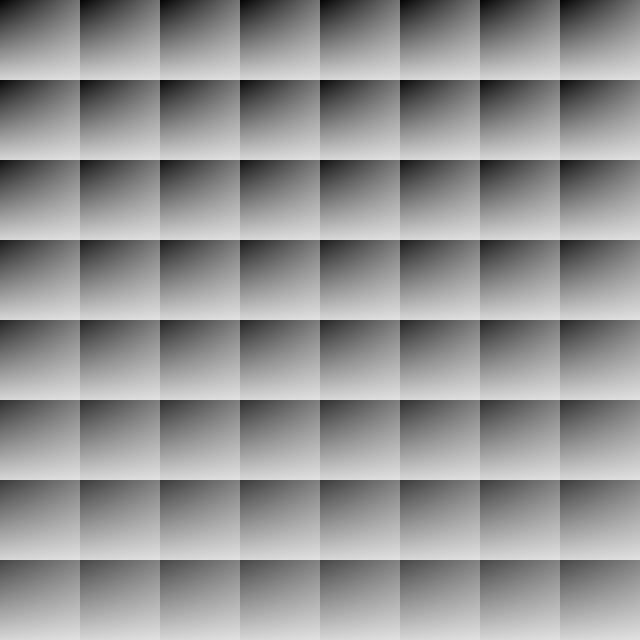
Write a three.js fragment shader that draws this pattern.

```glsl
// An eight by eight grid of grey tiles, each shaded from a dark upper left
// corner to a pale lower edge by blending four corner tones.
// The dark corner lifts toward grey from the top row to the bottom row.
varying vec2 vUv;

const float TILES = 8.0;
const int SAMPLES = 2;

// Blend of four corner tones over a unit square.
float cornerBlend(vec2 p, float topLeft, float topRight, float bottomLeft, float bottomRight) {
  float top = mix(topLeft, topRight, p.x);
  float bottom = mix(bottomLeft, bottomRight, p.x);
  return mix(bottom, top, p.y);
}

// Tone of the tiled plane at a position measured in tiles.
float tileTone(vec2 position, float tiles) {
  float row = clamp(floor(position.y), 0.0, tiles - 1.0);
  float descent = 1.0 - row / (tiles - 1.0);
  float topLeft = mix(0.01, 0.27, pow(descent, 1.25));
  float topRight = mix(0.46, 0.51, descent);
  return cornerBlend(fract(position), topLeft, topRight, 0.84, 0.88);
}

// Average over the footprint of one screen sample, smoothing the seams.
float smoothTone(vec2 position, vec2 footprint, float tiles) {
  float total = 0.0;
  for (int j = 0; j < SAMPLES; j++) {
    for (int i = 0; i < SAMPLES; i++) {
      vec2 offset = (vec2(float(i), float(j)) + 0.5) / float(SAMPLES) - 0.5;
      total += tileTone(position + offset * footprint, tiles);
    }
  }
  return total / float(SAMPLES * SAMPLES);
}

void main() {
  vec2 position = vUv * TILES;
  float tone = smoothTone(position, fwidth(position), TILES);
  gl_FragColor = vec4(vec3(tone), 1.0);
}
```
